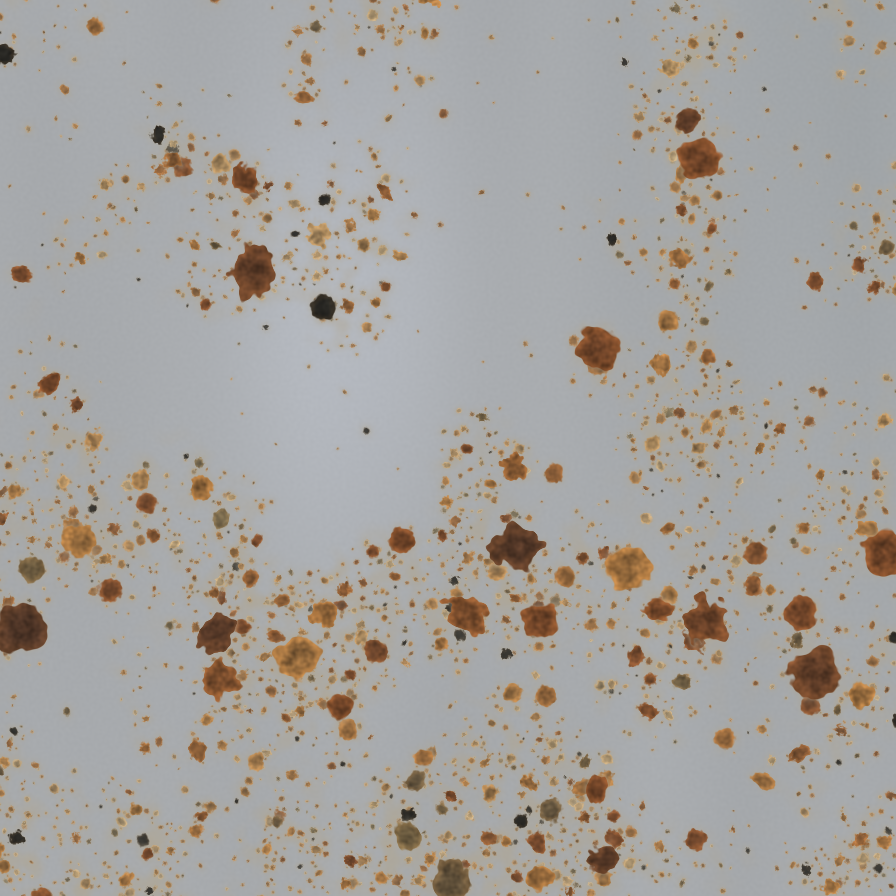
A Shadertoy shader for this texture:

```glsl
const vec3 UMBER = vec3(0.27, 0.19, 0.15);
const vec3 RUST = vec3(0.47, 0.28, 0.16);
const vec3 AMBER = vec3(0.61, 0.43, 0.24);
const vec3 STRAW = vec3(0.68, 0.58, 0.42);
const vec3 SOOT = vec3(0.13, 0.13, 0.12);
const vec3 OLIVE = vec3(0.38, 0.35, 0.26);
const vec3 GLASS = vec3(0.655, 0.667, 0.68);
const vec3 HAZE = vec3(0.69, 0.65, 0.57);
const float EDGE = 0.0014;

vec3 hash3(vec2 p) {
    vec3 q = fract(p.xyx * vec3(0.1031, 0.1030, 0.0973));
    q += dot(q, q.yxz + 33.33);
    return fract((q.xxy + q.yzz) * q.zyx);
}

float gradientNoise(vec2 p) {
    vec2 i = floor(p), f = p - i;
    vec2 u = f * f * f * (f * (f * 6.0 - 15.0) + 10.0);
    vec2 o = vec2(0.0, 1.0);
    float a = dot(hash3(i).xy * 2.0 - 1.0, f);
    float b = dot(hash3(i + o.yx).xy * 2.0 - 1.0, f - o.yx);
    float c = dot(hash3(i + o.xy).xy * 2.0 - 1.0, f - o.xy);
    float d = dot(hash3(i + o.yy).xy * 2.0 - 1.0, f - o.yy);
    return mix(mix(a, b, u.x), mix(c, d, u.x), u.y);
}

// Loose clusters, thicker towards the bottom
float density(vec2 p) {
    float n = gradientNoise(p * 4.3 + 17.0) + 0.6 * gradientNoise(p * 10.0 + 41.0);
    return smoothstep(-0.12, 0.42, n + 0.08 + 0.3 * (0.5 - p.y));
}

vec3 grainTone(float tone) {
    vec3 c = mix(UMBER, RUST, smoothstep(0.0, 0.35, tone));
    c = mix(c, AMBER, smoothstep(0.35, 0.68, tone));
    return mix(c, STRAW, smoothstep(0.68, 1.0, tone));
}

// Signed distance to a lumpy, stretched pebble
float pebble(vec2 q, float radius, vec3 seed, float roughness) {
    float angle = seed.x * 6.2832;
    q = mat2(cos(angle), -sin(angle), sin(angle), cos(angle)) * q;
    q.y *= mix(1.0, 1.6, seed.y * seed.y);
    float lump = gradientNoise(q / radius * 1.15 + seed.zx * 90.0);
    lump += 0.4 * gradientNoise(q / radius * 2.9 + seed.yz * 70.0);
    return length(q) - radius * (1.0 + roughness * lump);
}

// Scatters one size class of grains over the colour below
vec3 scatter(vec3 below, vec2 p, float count, vec2 radii, float share,
             vec2 tones, float opacity) {
    vec2 home = floor(p * count);
    float mottle = gradientNoise(p * 75.0) + 0.7 * gradientNoise(p * 190.0);
    for (int y = -1; y <= 1; y++)
    for (int x = -1; x <= 1; x++) {
        vec2 id = home + vec2(x, y);
        vec3 place = hash3(id + count * 3.7);
        vec2 centre = (id + place.xy) / count;
        if (place.z > density(centre) * share + 0.012) continue;

        vec3 seed = hash3(id + count * 7.1 + 211.0);
        vec3 look = hash3(id + count * 5.3 + 467.0);
        float radius = mix(radii.x, radii.y, look.x * look.x);
        float roughness = mix(0.4, 1.1, look.y * look.y);
        float d = pebble(p - centre, radius, seed, roughness);

        // Mineral colour with rare dark and olive kinds
        vec3 tint = grainTone(mix(tones.x, tones.y, look.z));
        float kind = fract(look.y * 13.7 + seed.z);
        tint = mix(tint, OLIVE, step(0.89, kind) * 0.75);
        tint = mix(tint, SOOT, step(0.965, kind) * 0.95);

        // Darker core, warm translucent rim
        float rim = smoothstep(-0.55 * radius, 0.0, d);
        tint *= 0.9 + 0.2 * rim + 0.4 * mottle;
        tint += vec3(0.05, 0.025, 0.0) * rim;

        // Pale fringe on the glass around the grain
        float fringe = exp(-max(d, 0.0) / min(0.004, radius));
        below = mix(below, HAZE, 0.45 * fringe);
        below = mix(below, tint, opacity * smoothstep(EDGE, -EDGE, d));
    }
    return below;
}

// Lit glass with a soft upright glare and warm dusty haze
vec3 background(vec2 p) {
    vec2 g = (p - vec2(0.38, 0.66)) / vec2(0.12, 0.28);
    float glare = exp(-dot(g, g));
    float streaks = gradientNoise(vec2(p.x * 9.0, p.y * 1.3) + 5.0);
    vec3 c = GLASS + vec3(0.055, 0.06, 0.075) * glare + 0.025 * streaks;
    c -= vec3(0.03, 0.022, 0.022) * smoothstep(0.5, 1.1, p.x) * p.y;
    c += 0.012 * gradientNoise(p * 220.0);
    float dust = smoothstep(-0.1, 0.5, gradientNoise(p * 38.0));
    return mix(c, HAZE, 0.6 * dust * density(p));
}

void mainImage(out vec4 fragColor, in vec2 fragCoord) {
    vec2 p = fragCoord / iResolution.y;
    vec3 color = background(p);
    color = scatter(color, p, 115.0, vec2(0.0012, 0.0032), 0.45, vec2(0.55, 1.0), 0.75);
    color = scatter(color, p, 56.0, vec2(0.0028, 0.0068), 0.55, vec2(0.45, 1.0), 0.85);
    color = scatter(color, p, 27.0, vec2(0.006, 0.0135), 0.55, vec2(0.25, 0.88), 0.94);
    color = scatter(color, p, 12.0, vec2(0.014, 0.031), 0.62, vec2(0.08, 0.72), 0.98);
    fragColor = vec4(clamp(color, 0.0, 1.0), 1.0);
}
```
